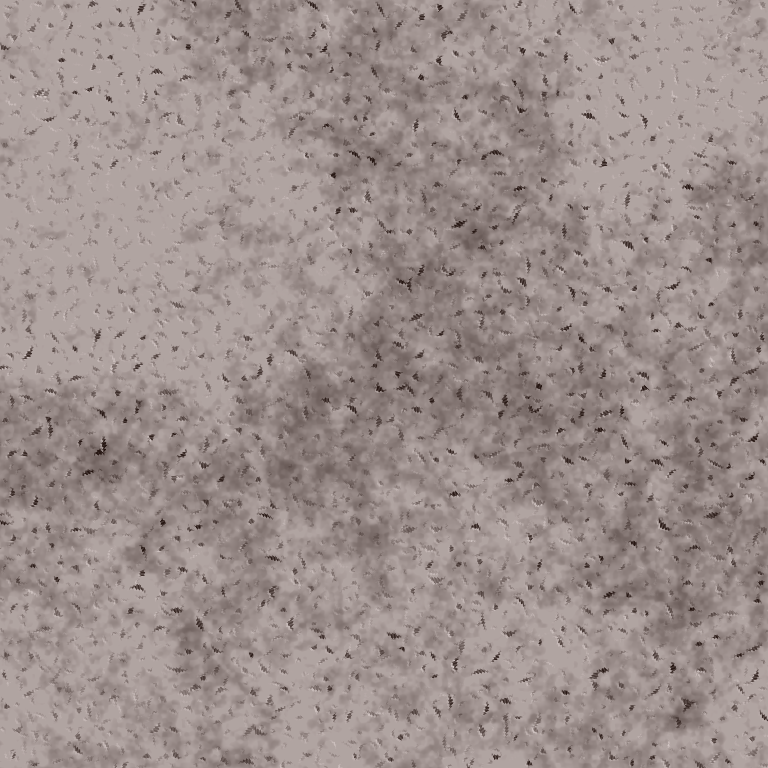
Write a WebGL 1 fragment shader that draws this texture.

```glsl
precision highp float;
// Dusty taupe stone with cloudy grime and scattered dark, ribbed, embossed chips.
uniform vec2 u_resolution;

vec3 hash3(vec2 cell) {
  vec3 v = fract(cell.xyx * vec3(0.1031, 0.1030, 0.0973));
  v += dot(v, v.yxz + 33.33);
  return fract((v.xxy + v.yzz) * v.zyx);
}

// Smooth cellular noise: random tones blended around jittered points.
float cellBlend(vec2 p) {
  vec2 base = floor(p);
  float tone = 0.0, total = 0.0;
  for (int j = -1; j <= 1; j++) {
    for (int i = -1; i <= 1; i++) {
      vec2 cell = base + vec2(float(i), float(j));
      vec3 h = hash3(cell + 57.0);
      vec2 d = cell + 0.15 + 0.7 * h.xy - p;
      float w = exp(-5.0 * dot(d, d));
      tone += w * h.z;
      total += w;
    }
  }
  return tone / total;
}

// Coverage of one bent, beaded chip with serrated edges.
float chipCover(vec2 q, vec2 size, float bend, float beads, float edge) {
  float along = q.x / size.x;
  q.y += bend * size.y * (along * along - 0.4);
  q.y += 0.0008 * sin(q.x * 1500.0 + q.y * 700.0);
  float width = size.y * (0.75 + 0.25 * cos(along * beads));
  float dist = (length(vec2(along, q.y / width)) - 1.0) * width;
  return 1.0 - smoothstep(-edge, edge, dist);
}

// One layer of chips: x is darkness, y is the lit rim at the lower left.
vec2 chipLayer(vec2 p, float density, float scale, float seed, float edge) {
  vec2 base = floor(p * density);
  vec2 result = vec2(0.0);
  for (int j = -1; j <= 1; j++) {
    for (int i = -1; i <= 1; i++) {
      vec2 cell = base + vec2(float(i), float(j));
      vec3 place = hash3(cell + seed);
      vec3 form = hash3(cell + seed + 131.0);
      vec3 look = hash3(cell + seed + 277.0);
      vec2 center = (cell + 0.1 + 0.8 * place.xy) / density;

      // Directions follow a loose swirl with random deviations.
      float flow = 1.4 * sin(center.x * 11.0 + 2.0 * sin(center.y * 7.0))
                 + 1.2 * sin(center.y * 13.0 - center.x * 5.0);
      float angle = flow + 3.0 * (place.z - 0.5);
      float c = cos(angle), s = sin(angle);
      mat2 turn = mat2(c, -s, s, c);
      vec2 size = scale * vec2(mix(0.0040, 0.0105, form.x * form.x),
                               mix(0.0020, 0.0038, form.y));
      float bend = 2.4 * (form.z - 0.5);
      float beads = 3.0 + 4.0 * look.x;

      vec2 q = turn * (p - center);
      vec2 shifted = turn * (p - center + vec2(0.0021, 0.0017));
      float body = chipCover(q, size, bend, beads, edge);
      float rim = chipCover(shifted, size, bend, beads, edge) * (1.0 - body);
      float ribs = 0.82 + 0.18 * sin(q.x * 1500.0 + q.y * 700.0);
      float present = step(look.y, 0.82);
      float strength = mix(0.16, 0.52, look.z) * present;
      result.x = max(result.x, body * ribs * strength);
      result.y = max(result.y, rim * place.z * (0.3 + 0.7 * look.x));
    }
  }
  return result;
}

void main() {
  float side = min(u_resolution.x, u_resolution.y);
  vec2 p = gl_FragCoord.xy / side;
  float edge = max(0.0009, 0.55 / side);

  // Broad stains, densest right of the middle, broken up by fine mottling.
  vec2 warp = 0.02 * vec2(sin(p.y * 23.0 + 2.0 * sin(p.x * 17.0)),
                          sin(p.x * 19.0 + 2.0 * sin(p.y * 29.0)));
  float stain = 0.55 * cellBlend((p + warp) * 4.0 + 3.0)
              + 0.28 * cellBlend(p * 9.0 + 11.0)
              + 0.17 * cellBlend(p * 19.0 + 23.0) - 0.5;
  vec2 offCenter = p - vec2(0.68, 0.52);
  stain += 0.22 * exp(-9.0 * dot(offCenter, offCenter)) - 0.06;
  float mottle = 0.36 * cellBlend(p * 38.0 + 31.0)
               + 0.36 * cellBlend(p * 83.0 + 43.0)
               + 0.28 * cellBlend(p * 170.0 + 59.0) - 0.5;
  float grime = max(0.0, 0.038 + 0.40 * stain + 0.36 * mottle);

  // Bold chips over a layer of small faint flecks, worn away in places.
  float wear = smoothstep(0.12, 0.5, cellBlend(p * 5.0 + 71.0));
  vec2 bold = chipLayer(p, 36.0, 1.0, 7.0, edge) * mix(0.4, 1.0, wear);
  vec2 faint = chipLayer(p, 52.0, 0.65, 401.0, edge) * vec2(0.38, 0.7);
  float dark = max(bold.x, faint.x);
  float light = max(bold.y, faint.y) * (1.0 - smoothstep(0.0, 0.25, dark));

  float depth = min(grime + dark * (1.0 - grime), 0.54) - 0.17 * light;
  vec3 stone = vec3(0.692, 0.642, 0.632);
  gl_FragColor = vec4(stone - depth * vec3(1.0, 1.02, 1.03), 1.0);
}
```
